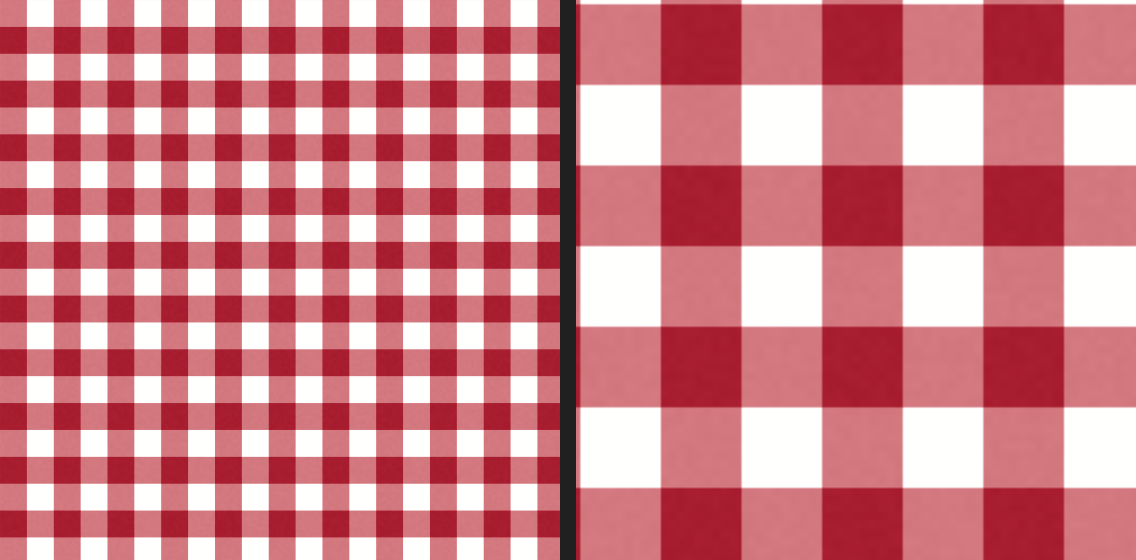
Left, the full canvas; right, a detail of the centre.
This pattern is drawn by a WebGL 1 fragment shader. Its source:

```glsl
precision highp float;

// Gingham cloth: equal red bands cross on a white ground.
// Two periodic band masks are summed, so one band gives pink and a crossing
// gives deep red; faint woven grain varies the dyed areas.

uniform vec2 u_resolution;

const float REPEATS = 10.42;       // band pairs along the canvas height
const float EDGE_SOFTNESS = 0.0009; // half width of a band edge, canvas units
const float GRAIN_CELLS = 192.0;
const float GRAIN_STRENGTH = 0.018;

const vec3 WHITE = vec3(1.0, 1.0, 0.995);
const vec3 PINK = vec3(0.83, 0.47, 0.50);
const vec3 RED = vec3(0.655, 0.115, 0.185);

// Sine-free hash in 0..1
float hash(vec2 p) {
  vec3 q = fract(vec3(p.xyx) * 0.1031);
  q += dot(q, q.yzx + 33.33);
  return fract((q.x + q.y) * q.z);
}

// Smooth value noise in 0..1
float valueNoise(vec2 p) {
  vec2 cell = floor(p);
  vec2 f = fract(p);
  vec2 s = f * f * (3.0 - 2.0 * f);
  float low = mix(hash(cell), hash(cell + vec2(1.0, 0.0)), s.x);
  float high = mix(hash(cell + vec2(0.0, 1.0)), hash(cell + vec2(1.0, 1.0)), s.x);
  return mix(low, high, s.y);
}

// Coverage of bands filling half of each period; phase is in periods
float bandMask(float position, float repeats, float phase, float softness) {
  float fromCentre = abs(fract(position * repeats - phase + 0.25) - 0.5);
  float signedDistance = (fromCentre - 0.25) / repeats;
  return 1.0 - smoothstep(-softness, softness, signedDistance);
}

// Colour for zero, one or two overlapping bands
vec3 clothColour(float layers) {
  vec3 single = mix(WHITE, PINK, clamp(layers, 0.0, 1.0));
  return mix(single, RED, clamp(layers - 1.0, 0.0, 1.0));
}

void main() {
  // Square canvas units, measured from the top left corner
  vec2 pos = vec2(gl_FragCoord.x, u_resolution.y - gl_FragCoord.y) / u_resolution.y;
  float softness = max(EDGE_SOFTNESS, 0.6 / u_resolution.y);

  // Upright bands start at the left edge; level bands start half a period down
  float upright = bandMask(pos.x, REPEATS, 0.0, softness);
  float level = bandMask(pos.y, REPEATS, 0.5, softness);
  float layers = upright + level;

  // Grain in the dyed threads only
  float grain = valueNoise(pos * GRAIN_CELLS) - 0.5;
  float dyed = clamp(layers, 0.0, 1.0);
  vec3 colour = clothColour(layers) + grain * GRAIN_STRENGTH * dyed;

  gl_FragColor = vec4(clamp(colour, 0.0, 1.0), 1.0);
}
```
